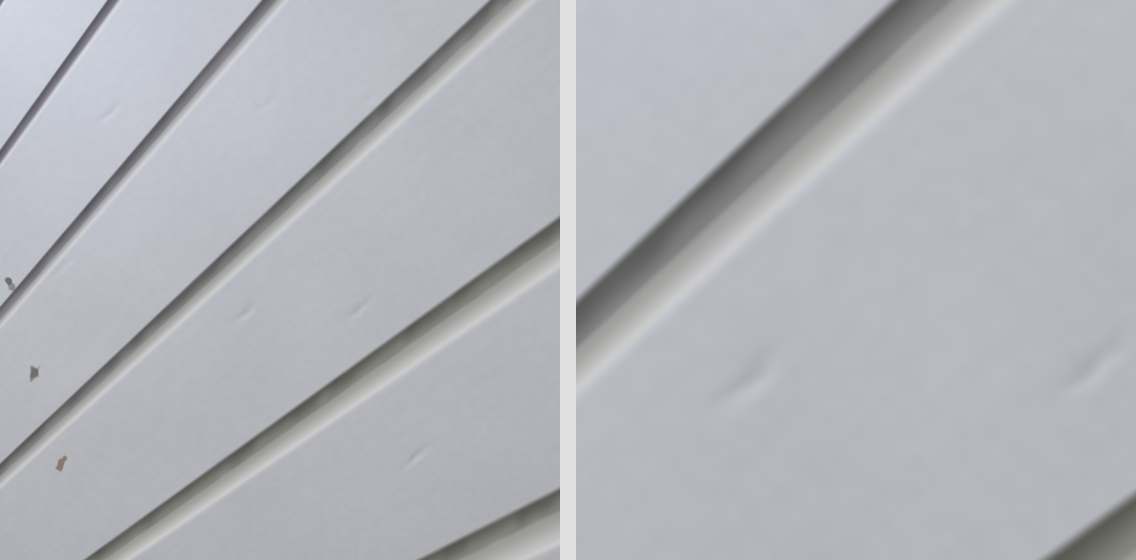
Left, the full canvas; right, a detail of the centre.
Write a Shadertoy shader that draws this texture.

```glsl
// Painted grey boards fanning out in perspective, with shaded grooves, chips and dents.

float hash(vec2 p) {
    return fract(sin(dot(p, vec2(127.1, 311.7))) * 43758.5453);
}

float noise(vec2 p) {
    vec2 i = floor(p), f = fract(p);
    f = f * f * (3.0 - 2.0 * f);
    return mix(mix(hash(i), hash(i + vec2(1, 0)), f.x),
               mix(hash(i + vec2(0, 1)), hash(i + vec2(1, 1)), f.x), f.y);
}

// Offset from a centre, turned so that x runs along the boards
vec2 alongBoard(vec2 offset) {
    vec2 dir = normalize(vec2(1.0, -0.9));
    return vec2(dot(offset, dir), dot(offset, vec2(-dir.y, dir.x)));
}

// Paint lit from the upper left corner, with faint mottling
vec3 paint(vec2 p) {
    float glow = exp(-1.6 * length(p * vec2(0.7, 1.0)));
    vec3 col = mix(vec3(0.655, 0.655, 0.668), vec3(0.83, 0.85, 0.90), glow);
    col += 0.014 * (noise(p * 9.0) - 0.5);
    return col + 0.012 * (noise(p * 110.0) - 0.5);
}

// Shallow dents: a lit flank beside a shaded one
float dents(vec2 p) {
    float shade = 0.0;
    for (int i = 0; i < 9; i++) {
        float n = float(i);
        vec2 cell = vec2(mod(n, 3.0), floor(n / 3.0));
        vec2 jitter = vec2(hash(cell + 3.1), hash(cell + 8.7)) - 0.5;
        vec2 centre = vec2(0.12, 0.21) + 0.3 * cell + 0.16 * jitter;
        vec2 q = alongBoard(p - centre) / vec2(0.022, 0.007);
        q.y += 0.8 * (noise(p * 70.0) - 0.5);
        shade += q.y * exp(-dot(q, q)) * mix(0.03, 0.13, hash(cell + 5.3));
    }
    return shade;
}

// Chips knocked out of the paint near the left edge
vec3 addChips(vec3 col, vec2 p) {
    for (int i = 0; i < 3; i++) {
        float n = float(i);
        vec2 q = p - vec2(0.016 + 0.046 * n, 0.505 + 0.16 * n);
        q.x += 0.25 * q.y * (n - 1.0);
        float r = length(q / vec2(0.008, 0.014)) + 1.1 * (noise(p * 110.0 + n) - 0.5);
        vec3 bare = mix(vec3(0.36, 0.36, 0.37), vec3(0.50, 0.44, 0.39), hash(vec2(n, 2.0)));
        col = mix(col, bare, 0.85 * (1.0 - smoothstep(0.6, 1.15, r)));
    }
    return col;
}

void mainImage(out vec4 fragColor, in vec2 fragCoord) {
    vec2 p = fragCoord / iResolution.xy;
    p.y = 1.0 - p.y; // measured downwards from the top

    // Perspective board coordinate: a groove lies at every whole number
    float k = (p.y - 0.28 + 1.387 * p.x) / (0.28 + 0.225 * p.x);
    k += 0.04 * smoothstep(3.2, 4.0, k);
    float groove = floor(k + 0.5);
    float d = k - groove;
    float soft = max(fwidth(k), 0.013);

    // Board faces
    vec3 col = paint(p);
    col += 0.006 * (noise(vec2(k * 45.0, p.x * 7.0)) - 0.5);
    col += dents(p);
    col = addChips(col, p);

    // Pale bevel below each groove, wider on the nearer boards
    float bevelWidth = max(0.01, 0.025 + 0.022 * groove);
    float t = (d - 0.042) / bevelWidth;
    float bevel = smoothstep(-soft, soft, d - 0.042)
                * (1.0 - smoothstep(-soft, soft, d - 0.042 - bevelWidth));
    vec3 bevelCol = mix(vec3(0.60, 0.60, 0.58), vec3(0.76, 0.76, 0.76), smoothstep(0.0, 0.9, t));
    col = mix(col, bevelCol, bevel * clamp(0.45 + 0.2 * groove, 0.0, 0.95));

    // Thin highlight on the outer edge of the bevel
    float rim = (d - 0.042 - bevelWidth) / 0.016;
    col += 0.05 * exp(-rim * rim);

    // Dark slot, deepest at its upper edge, with patchy dirt
    float slot = 1.0 - smoothstep(-soft, soft, abs(d) - 0.042);
    float depth = smoothstep(-0.045, 0.045, d);
    float dirt = noise(vec2(p.x * 45.0, k * 18.0)) - 0.5;
    vec3 slotCol = vec3(mix(0.345, 0.52, depth) + 0.07 * dirt);
    slotCol += mix(vec3(0.01, 0.0, 0.035), vec3(0.0, 0.0, -0.02), clamp(groove / 3.0, 0.0, 1.0));
    col = mix(col, slotCol, slot);

    fragColor = vec4(clamp(col, 0.0, 1.0), 1.0);
}
```
